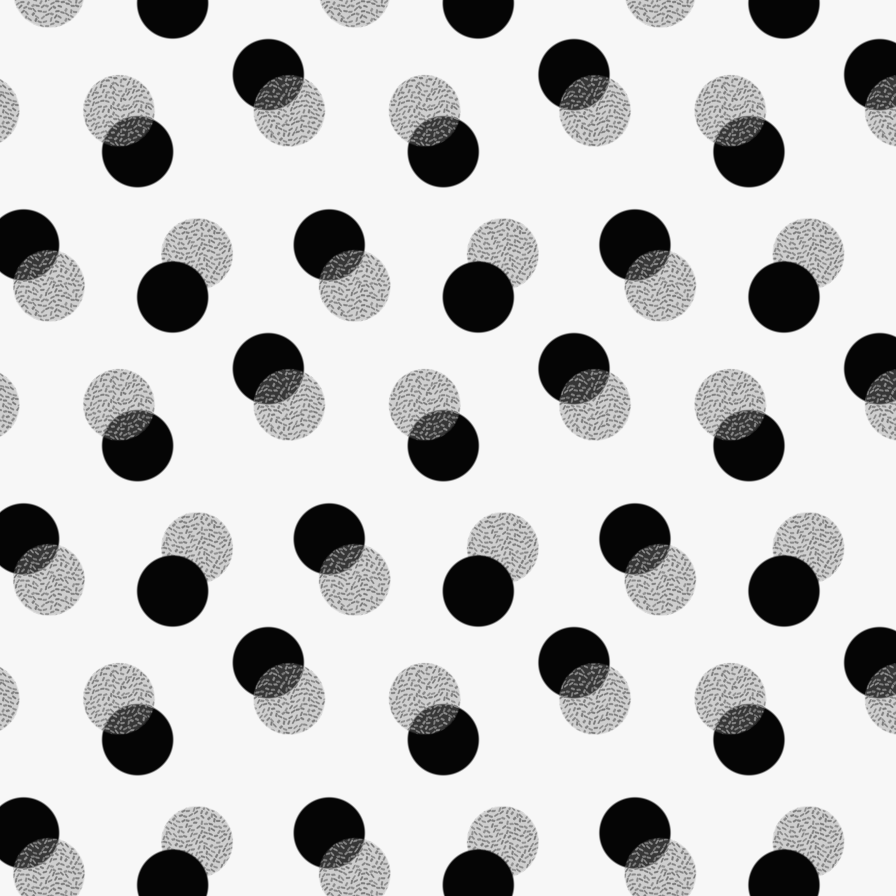
A three.js fragment shader for this pattern:

```glsl
// Repeating tile of four overlapping disc pairs: one solid ink, one speckled grey.
// Each disc is a wrapped distance function; the speckle is a jittered grid of short
// dashes that reads dark on the grey disc and light where it crosses the ink.
#define TILE vec2(0.34115, 0.328125)
#define RADIUS 0.0397
#define SOFT 0.0014
#define GRAIN 0.0056
#define PAPER 0.97
#define INK 0.02
#define GREY_BASE 0.81
#define GREY_MARK 0.47
#define LENS_BASE 0.21
#define LENS_MARK 0.56

varying vec2 vUv;

vec2 hash2(vec2 p) {
  vec3 q = fract(p.xyx * vec3(0.1031, 0.1030, 0.0973));
  q += dot(q, q.yzx + 33.33);
  return fract((q.xx + q.yz) * q.zy);
}

// Offset from a centre to the nearest of its repeats
vec2 wrapped(vec2 d) {
  return d - TILE * floor(d / TILE + 0.5);
}

float disc(vec2 d) {
  return 1.0 - smoothstep(-SOFT, SOFT, length(d) - RADIUS);
}

// Short tilted dashes in wavy, staggered rows
float speckle(vec2 d, float seed) {
  vec2 p = d / GRAIN;
  p.y += 0.45 * sin(p.x * 0.9 + seed);
  vec2 cell = floor(p);
  float mark = 0.0;
  for (int j = -1; j <= 1; j++) {
    for (int i = -1; i <= 1; i++) {
      vec2 id = cell + vec2(float(i), float(j));
      vec2 rnd = hash2(id + 40.0 + seed * 17.0);
      vec2 centre = id + 0.5 + (rnd - 0.5) * 0.4;
      centre.x += 0.5 * mod(id.y, 2.0) - 0.25;
      float angle = (rnd.x - 0.35) * 2.2;
      vec2 dir = vec2(cos(angle), sin(angle));
      vec2 q = p - centre;
      q -= dir * clamp(dot(q, dir), -0.24, 0.24);
      float strength = 0.7 + 0.3 * rnd.y;
      mark = max(mark, strength * (1.0 - smoothstep(0.04, 0.36, length(q))));
    }
  }
  return mark;
}

// Paints one pair; lens is 1 where the grey shows over the ink, 0 where the ink hides it
float paintPair(float tone, vec2 p, vec2 inkCentre, vec2 greyShift, float lens, float seed) {
  vec2 dInk = wrapped(p - inkCentre);
  vec2 dGrey = wrapped(p - inkCentre - greyShift);
  float ink = disc(dInk);
  float grey = disc(dGrey);
  float mark = grey > 0.0 ? speckle(dGrey, seed) : 0.0;
  tone = mix(tone, mix(GREY_BASE, GREY_MARK, mark), grey);
  float inkTone = mix(INK, mix(LENS_BASE, LENS_MARK, mark), grey * lens);
  return mix(tone, inkTone, ink);
}

void main() {
  float tone = PAPER;
  tone = paintPair(tone, vUv, vec2(0.1536, 0.8307), vec2(-0.0208, 0.0456), 1.0, 1.0);
  tone = paintPair(tone, vUv, vec2(0.2995, 0.9167), vec2(0.0234, -0.0404), 1.0, 2.0);
  tone = paintPair(tone, vUv, vec2(0.3675, 0.7266), vec2(0.0283, -0.0456), 1.0, 3.0);
  tone = paintPair(tone, vUv, vec2(0.1927, 0.6685), vec2(0.0273, 0.0480), 0.0, 4.0);
  gl_FragColor = vec4(vec3(tone), 1.0);
}
```
